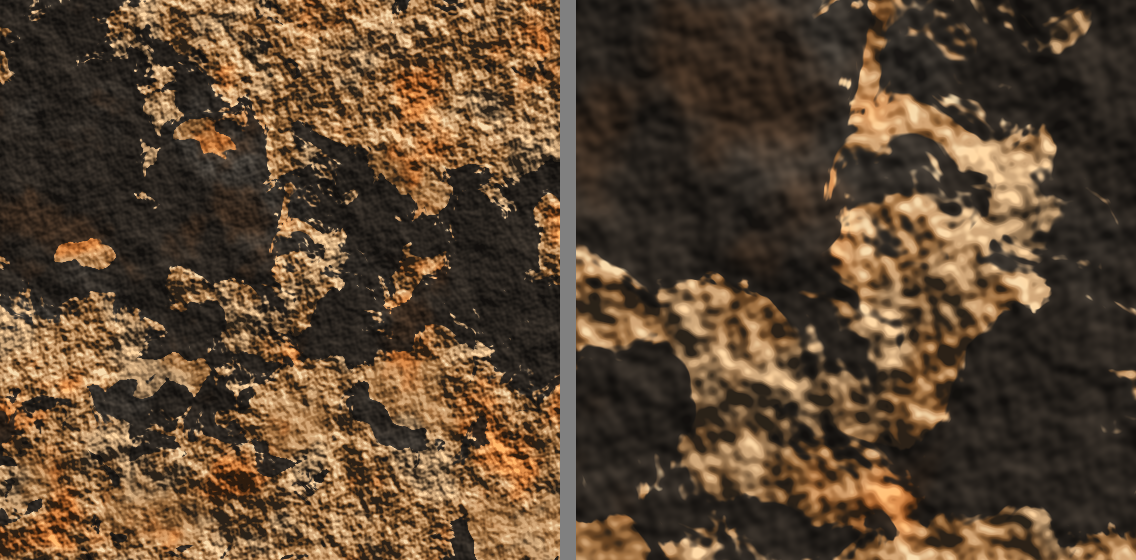
Left, the full canvas; right, a detail of the centre.
This texture is drawn by a WebGL 2 fragment shader. Its source:

```glsl
#version 300 es
precision highp float;
// Weathered ochre rock face in low sun, broken by jagged patches of shadow.
// Gradient noise gives the shadow outline, the slope-lit grain and the mineral
// tints; a jittered grid scatters a few smoother, paler stones.

uniform vec2 u_resolution;
out vec4 fragColor;

vec2 hash2(vec2 cell) {
  vec3 h = fract(cell.xyx * vec3(0.1031, 0.1030, 0.0973));
  h += dot(h, h.yzx + 33.33);
  return fract((h.xx + h.yz) * h.zy);
}

float cornerSlope(vec2 cell, vec2 offset) {
  float angle = 6.2832 * hash2(cell + 57.0).x;
  return dot(vec2(cos(angle), sin(angle)), offset);
}

float gradientNoise(vec2 p) {
  vec2 i = floor(p), f = p - i;
  vec2 u = f * f * f * (f * (f * 6.0 - 15.0) + 10.0);
  float low = mix(cornerSlope(i, f), cornerSlope(i + vec2(1, 0), f - vec2(1, 0)), u.x);
  float high = mix(cornerSlope(i + vec2(0, 1), f - vec2(0, 1)),
                   cornerSlope(i + 1.0, f - 1.0), u.x);
  return mix(low, high, u.y);
}

const mat2 OCTAVE = mat2(1.6, 1.2, -1.2, 1.6);  // turn and double

float fbm(vec2 p, int octaves, float gain) {
  float sum = 0.0, amp = 1.0;
  for (int i = 0; i < octaves; i++) {
    sum += amp * gradientNoise(p);
    p = OCTAVE * p + 17.3;
    amp *= gain;
  }
  return sum;
}

// Brightness of slopes facing the light, summed over grain sizes
float reliefLight(vec2 p) {
  vec2 light = vec2(0.17, 0.29);
  vec2 q = p * 9.0;
  float sum = 0.0, amp = 0.36;
  for (int i = 0; i < 5; i++) {
    sum += amp * (gradientNoise(q - light) - gradientNoise(q + light));
    q = OCTAVE * q + 31.7;
    light = OCTAVE * light * 0.5;
    amp *= i < 3 ? 1.22 : 0.85;
  }
  return sum;
}

// Coverage of sparse rounded stones
float stones(vec2 p) {
  vec2 q = p * 5.0 + 0.35 * vec2(fbm(p * 9.0, 3, 0.5), fbm(p * 9.0 + 40.0, 3, 0.5));
  vec2 cell = floor(q);
  float cover = 0.0;
  for (int y = -1; y <= 1; y++)
    for (int x = -1; x <= 1; x++) {
      vec2 id = cell + vec2(x, y);
      vec2 rnd = hash2(id + 11.0), kind = hash2(id + 83.0);
      float radius = 0.25 + 0.25 * kind.y;
      float dist = length((q - id - 0.25 - 0.5 * rnd) * vec2(0.9, 1.1));
      cover = max(cover, step(kind.x, 0.2) * smoothstep(radius, radius - 0.1, dist));
    }
  return cover;
}

// Soft elliptical weight for the large shadow masses
float mass(vec2 p, vec2 centre, vec2 radius) {
  vec2 d = (p - centre) / radius;
  return exp(-dot(d, d) * dot(d, d));
}

void main() {
  vec2 p = gl_FragCoord.xy / min(u_resolution.x, u_resolution.y);
  float relief = reliefLight(p);
  float stone = stones(p);
  float tint = fbm(p * 6.0 + 70.0, 4, 0.6);
  float broad = fbm(p * 4.0 + 23.0, 4, 0.55);

  // Shadow outline: warped noise pushed up inside the large masses
  vec2 warp = vec2(fbm(p * 7.0 + 5.0, 3, 0.5), fbm(p * 7.0 + 90.0, 3, 0.5));
  float field = 1.15 * fbm(p * 5.5 + 0.5 * warp + 3.0, 6, 0.6) - 0.34;
  field += 0.95 * mass(p, vec2(0.17, 0.66), vec2(0.34, 0.25));
  field += 0.85 * mass(p, vec2(0.90, 0.47), vec2(0.19, 0.17));
  field += 0.50 * mass(p, vec2(0.48, 0.42), vec2(0.25, 0.14));
  field += 0.55 * (stones(p + vec2(0.025, 0.035)) - stone) - 0.25 * stone;
  field -= 0.15 * relief;
  float shade = smoothstep(-0.05, 0.07, field);

  // Sunlit ochre from crevice to glint
  float tone = 0.52 + 1.05 * relief * (1.0 - 0.4 * stone) + 0.20 * broad + 0.12 * stone;
  vec3 lit = mix(vec3(0.17, 0.13, 0.09), vec3(0.40, 0.26, 0.13), smoothstep(0.0, 0.32, tone));
  lit = mix(lit, vec3(0.64, 0.45, 0.26), smoothstep(0.28, 0.62, tone));
  lit = mix(lit, vec3(0.83, 0.65, 0.46), smoothstep(0.58, 0.92, tone));
  lit = mix(lit, vec3(0.97, 0.86, 0.68), smoothstep(0.95, 1.4, tone));

  // Rusty and grey-tan mineral tints
  lit *= mix(vec3(1.0), vec3(1.06, 0.85, 0.62), smoothstep(0.1, 0.6, tint));
  float luma = dot(lit, vec3(0.3, 0.59, 0.11));
  vec3 greyTan = luma * vec3(1.18, 0.97, 0.72);
  lit = mix(lit, greyTan, 0.75 * smoothstep(0.0, -0.45, tint));

  // Shadowed rock: near black, with grey and brown faces
  vec3 dark = mix(vec3(0.155, 0.135, 0.115), vec3(0.27, 0.25, 0.225),
                  smoothstep(0.05, 0.75, broad + 0.25 * stone));
  dark = mix(dark, vec3(0.25, 0.17, 0.11), 0.6 * smoothstep(0.15, 0.65, tint));
  dark *= clamp(1.0 + 0.65 * relief, 0.45, 1.7);

  fragColor = vec4(clamp(mix(lit, dark, shade), 0.0, 1.0), 1.0);
}
```
